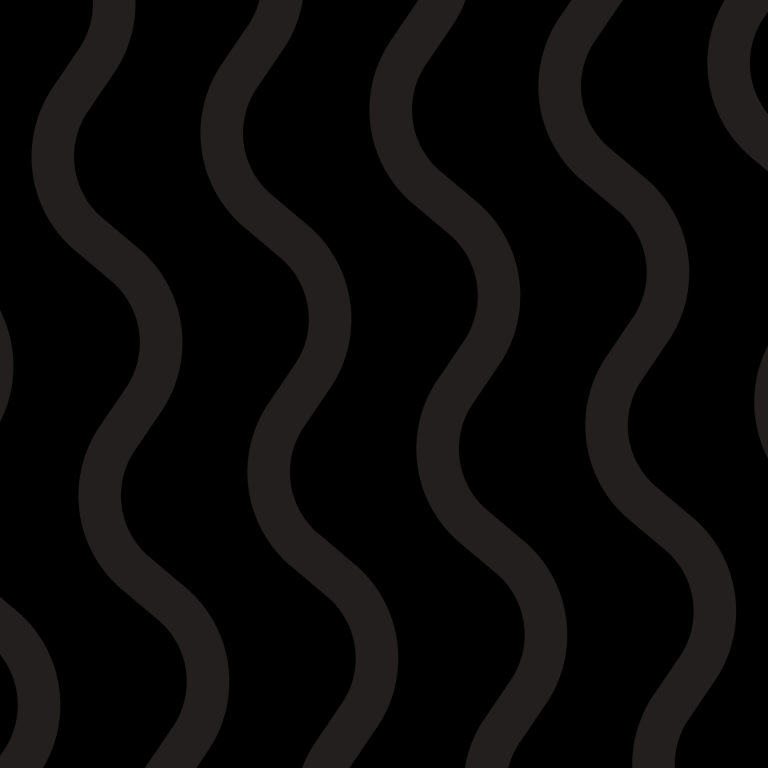
Write a three.js fragment shader that draws this pattern.

```glsl
varying vec2 vUv;

// Distance to the centre line of a wave built from arcs joined by straight pieces.
// p.x runs across the wave, p.y along it, with a leftmost crest at p.y = 0.
float waveDistance(vec2 p, float period, float amplitude, float radius, float slant) {
  float quarter = 0.25 * period;

  // Fold every half wave onto the quarter from a left crest to the inflection
  p.y = abs(mod(p.y + 0.5 * period, period) - 0.5 * period) - quarter;
  if (p.y > 0.0) p = -p;

  vec2 direction = vec2(sin(slant), cos(slant));
  vec2 fromCentre = p - vec2(radius - amplitude, -quarter);
  float arc = abs(length(fromCentre) - radius);
  float line = abs(p.x * direction.y - p.y * direction.x);
  return dot(fromCentre, direction) < 0.0 ? arc : line;
}

void main() {
  // Tilted frame, measured down from the top edge
  vec2 p = vec2(vUv.x, 1.0 - vUv.y);
  float c = cos(0.1375);
  float s = sin(0.1375);
  p = vec2(c * p.x - s * p.y, s * p.x + c * p.y);
  p -= vec2(0.0934, 0.2296);

  // Parallel copies of the wave
  float spacing = 0.2221;
  p.x = mod(p.x + 0.5 * spacing, spacing) - 0.5 * spacing;

  float edge = waveDistance(p, 0.4456, 0.0545, 0.1328, 0.733) - 0.0277;
  float soft = 0.75 * fwidth(vUv.x);
  float stroke = 1.0 - smoothstep(-soft, soft, edge);

  vec3 black = vec3(0.0);
  vec3 charcoal = vec3(0.141, 0.122, 0.122);
  gl_FragColor = vec4(mix(black, charcoal, stroke), 1.0);
}
```
